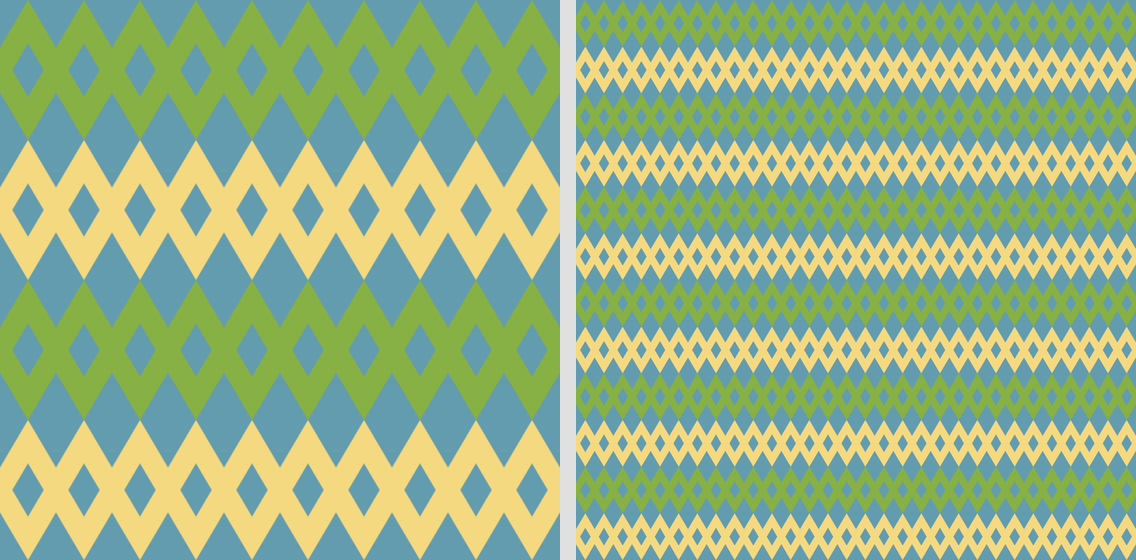
Left, the tile; right, the same tile 3 across and 3 down.
A WebGL 2 fragment shader for this pattern:

```glsl
#version 300 es
precision highp float;
// Rows of overlapping hollow diamonds, alternately yellow and green, on a blue ground.

#define COLUMNS 10.0
#define ROWS 4.0             // even, so the two row colours wrap
#define HALF_WIDTH 0.736     // diamond half width, in columns (over 0.5 overlaps)
#define HALF_HEIGHT 0.5      // diamond half height, in rows
#define HOLE_SIZE 0.381      // hole size relative to the diamond
#define EDGE_SOFTNESS 0.8    // half width of the smoothed edge, in pixels
#define GROUND vec3(0.39, 0.61, 0.685)
#define YELLOW vec3(0.96, 0.85, 0.50)
#define GREEN vec3(0.53, 0.69, 0.27)

uniform vec2 u_resolution;
out vec4 fragColor;

// Signed canvas distance to a diamond of the given relative size.
float diamondDistance(vec2 cellOffset, float size) {
    vec2 halfSize = vec2(HALF_WIDTH, HALF_HEIGHT);
    vec2 scaled = abs(cellOffset) / halfSize;
    float gradient = length(vec2(COLUMNS, ROWS) / halfSize);
    return (scaled.x + scaled.y - size) / gradient;
}

// Smoothed coverage of the inside of a shape.
float coverage(float signedDistance) {
    float softness = EDGE_SOFTNESS / min(u_resolution.x, u_resolution.y);
    return 1.0 - smoothstep(-softness, softness, signedDistance);
}

void main() {
    // Repeating cell, measured from its centre
    vec2 grid = gl_FragCoord.xy / u_resolution * vec2(COLUMNS, ROWS);
    vec2 cellOffset = fract(grid) - 0.5;

    // Diamond with a hole cut from its middle
    float outer = diamondDistance(cellOffset, 1.0);
    float hole = diamondDistance(cellOffset, HOLE_SIZE);
    float band = coverage(max(outer, -hole));

    // Row colours alternate from the bottom up
    vec3 rowColor = mod(floor(grid.y), 2.0) < 0.5 ? YELLOW : GREEN;
    fragColor = vec4(mix(GROUND, rowColor, band), 1.0);
}
```
